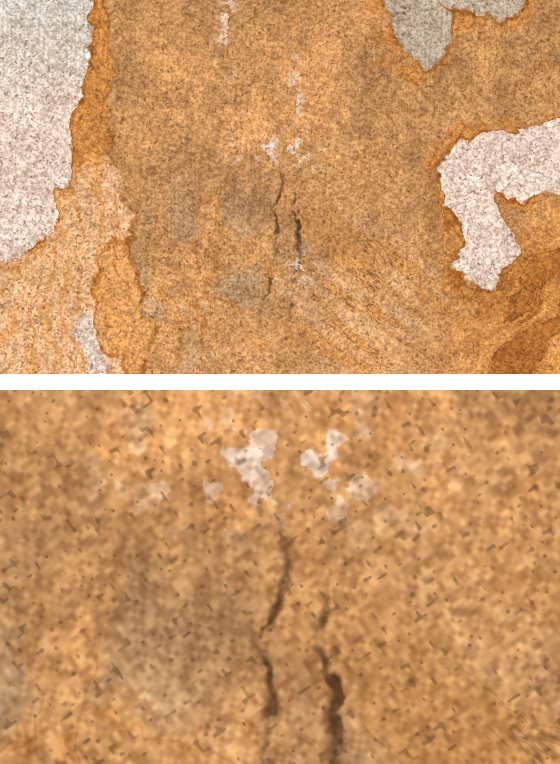
Top: the whole. Bottom: its middle third, enlarged.
Reproduce this texture procedurally as a Shadertoy shader.

```glsl
// Weathered sandstone: tan rock with bleached patches, rusty rims and bands.
// Warped distance fields lay out the zones; layered noise adds the grain.

const vec3 TAN = vec3(0.77, 0.56, 0.36);
const vec3 PEACH = vec3(0.89, 0.69, 0.51);
const vec3 PALE = vec3(0.89, 0.79, 0.72);
const vec3 ASH = vec3(0.74, 0.66, 0.57);
const vec3 RUST = vec3(0.66, 0.39, 0.16);
const vec3 ORANGE = vec3(0.85, 0.58, 0.31);
const vec3 UMBER = vec3(0.62, 0.44, 0.28);
const vec3 SOOT = vec3(0.30, 0.20, 0.12);

float hash(vec2 p) {
  return fract(sin(dot(p, vec2(127.1, 311.7))) * 43758.5);
}

float noise(vec2 p) {
  vec2 i = floor(p), f = fract(p);
  f = f * f * (3.0 - 2.0 * f);
  return mix(mix(hash(i), hash(i + vec2(1, 0)), f.x),
             mix(hash(i + vec2(0, 1)), hash(i + vec2(1, 1)), f.x), f.y);
}

// Layered noise centred on zero
float fbm(vec2 p) {
  float sum = 0.0, amp = 0.5;
  for (int i = 0; i < 5; i++) {
    sum += amp * (noise(p) - 0.5);
    p = mat2(1.6, 1.2, -1.2, 1.6) * p + 7.3;
    amp *= 0.5;
  }
  return sum;
}

vec2 warp(vec2 p, float freq, float amount) {
  return p + amount * vec2(fbm(p * freq), fbm(p * freq + 31.7));
}

// Coordinates along and across the direction of angle a
vec2 along(vec2 p, float a) {
  return mat2(cos(a), -sin(a), sin(a), cos(a)) * p;
}

float ellipse(vec2 p, vec2 centre, vec2 radius) {
  return (length((p - centre) / radius) - 1.0) * min(radius.x, radius.y);
}

float line(float d, float width) { return 1.0 - smoothstep(0.0, width, abs(d)); }

float inside(float d, float soft) { return 1.0 - smoothstep(-soft, soft, d); }

// Soft elliptical weight
float spot(vec2 p, vec2 centre, vec2 radius) {
  vec2 q = (p - centre) / radius;
  return exp(-dot(q, q));
}

// Bleached patch with a patchy halo and a thin broken rim
vec3 bleach(vec3 c, float d, vec3 fill, float halo, float patchy) {
  c = mix(c, mix(RUST, ORANGE, 0.6), 0.8 * patchy * line(d - 0.008, halo));
  c = mix(c, RUST, 0.5 * patchy * line(d - 0.6 * halo, 0.006));
  c = mix(c, fill, inside(d, 0.003));
  return mix(c, RUST * 0.88, (0.25 + 0.65 * patchy) * line(d - 0.003, 0.008));
}

// Main body: blotches, swirl lines and two sets of slanted streaks
vec3 body(vec2 p) {
  float blotch = fbm(p * 6.0 + 4.0);
  float swirl = fbm(warp(p, 3.0, 0.3) * vec2(15.0, 6.0));
  float mottle = fbm(p * vec2(38.0, 26.0));
  float tone = 0.6 * blotch + 0.4 * swirl;
  vec3 c = mix(TAN, UMBER, 0.8 * smoothstep(0.0, 0.28, tone + 0.3 * mottle));
  c = mix(c, mix(ORANGE, PEACH, 0.4), 0.85 * smoothstep(0.0, 0.2, 0.6 * mottle - tone));
  float ashen = spot(p, vec2(0.55, 0.2), vec2(0.17, 0.25));
  c = mix(c, ASH * 0.95, 0.65 * ashen * smoothstep(-0.05, 0.15, swirl));
  float curls = max(ashen, spot(p, vec2(1.36, 0.83), vec2(0.22, 0.16)));
  c = mix(c, RUST, 0.6 * curls * line(swirl + 0.03, 0.022));

  vec2 q = warp(p, 5.0, 0.06);
  float streak = fbm(along(q, -0.7) * vec2(6.0, 32.0));
  float slope = spot(p, vec2(0.98, 0.18), vec2(0.27, 0.22));
  c = mix(c, mix(ORANGE, PEACH, smoothstep(-0.1, 0.15, streak)), 0.7 * slope);
  c = mix(c, UMBER * 0.75, 0.7 * slope * line(streak + 0.03, 0.016));

  float ribbon = fbm(along(warp(q, 5.0, 0.15), 0.95) * vec2(5.0, 20.0));
  float corner = smoothstep(1.1, 1.35, p.x) * inside(p.y + 0.62 - 0.7 * p.x, 0.1);
  c = mix(c, mix(RUST, ORANGE, smoothstep(-0.12, 0.15, ribbon)), 0.8 * corner);
  return mix(c, RUST * 0.7, 0.6 * corner * line(ribbon + 0.04, 0.025));
}

// Peach margin: faint upright layers, rustier at the top
vec3 margin(vec2 p, float patchy) {
  float layers = p.x * 13.0 - 5.0 * p.y * inside(p.x - 0.12, 0.12) + 2.2 * fbm(p * vec2(6.0, 2.5));
  float fold = abs(fract(layers) - 0.5) * 2.0;
  float lobe = ellipse(p, vec2(0.345, 0.17), vec2(0.075, 0.2));
  vec3 c = mix(PEACH, ORANGE, 0.7 * smoothstep(0.5, 1.0, fold));
  c = mix(c, mix(ORANGE, RUST, 0.3), 0.9 * smoothstep(0.54, 0.62, p.y));
  c = mix(c, ORANGE, 0.65 * inside(lobe, 0.006));
  c = mix(c, PALE, inside(ellipse(p, vec2(0.245, 0.07), vec2(0.035, 0.13)), 0.005));
  c = mix(c, RUST, 0.75 * line(lobe, 0.007));
  return mix(c, RUST * 1.1, 0.7 * patchy * line(fold, 0.12));
}

void mainImage(out vec4 fragColor, in vec2 fragCoord) {
  vec2 p = fragCoord / iResolution.y;
  vec2 w = warp(warp(warp(p, 6.0, 0.14), 20.0, 0.06), 60.0, 0.014);
  float wear = fbm(p * 19.0 + 9.0);
  float patchy = clamp(0.55 + 3.0 * wear, 0.0, 1.0);

  // Zones
  float ledge = 0.32 + 0.55 * w.x + 0.09 * smoothstep(0.14, 0.18, w.x);
  float left = max(w.x - 0.22, 0.8 * (ledge - w.y));
  float seam = w.x - mix(0.39, 0.26, smoothstep(0.2, 1.0, w.y));
  float right = min(ellipse(w, vec2(1.26, 0.43), vec2(0.10, 0.19)),
                    ellipse(w, vec2(1.45, 0.57), vec2(0.25, 0.10)));
  right = max(right, -ellipse(w, vec2(1.18, 0.39), vec2(0.035, 0.055)));
  float top = min(ellipse(w, vec2(1.12, 0.96), vec2(0.07, 0.13)),
                  ellipse(w, vec2(1.28, 1.03), vec2(0.14, 0.06)));
  float knob = ellipse(w, vec2(1.05, 0.86), vec2(0.05));

  vec3 c = body(p);
  c = mix(c, ORANGE, 0.4 * inside(knob, 0.01));
  c = mix(c, RUST, 0.5 * line(knob, 0.008));
  c = mix(c, margin(w, patchy), inside(seam, 0.004));
  c = mix(c, RUST * 0.88, 0.85 * patchy * line(seam, 0.009));
  c = bleach(c, left, mix(PALE, vec3(0.81, 0.77, 0.72), smoothstep(0.65, 1.0, p.y)), 0.025, patchy);
  c = bleach(c, top, ASH, 0.04, patchy);
  c = bleach(c, right, PALE, 0.035, patchy);

  // Beaded dark veins and crumbly pale chips
  float crumb = fbm(p * 45.0);
  float bend = p.x - 0.1 * fbm(vec2(p.y * 6.0, 2.0)) - 0.025 * crumb;
  float veins = line(bend - 0.69 - 0.09 * p.y, 0.009) + line(bend - 0.78, 0.01);
  veins *= smoothstep(0.08, 0.25, p.y) * inside(p.y - 0.53, 0.05);
  c = mix(c, SOOT, clamp(veins * (0.5 + 3.0 * crumb), 0.0, 0.75));
  float chips = spot(p, vec2(0.61, 0.94), vec2(0.025, 0.12)) + spot(p, vec2(0.74, 0.6), vec2(0.12, 0.05))
              + spot(p, vec2(0.79, 0.73), vec2(0.02, 0.1)) + spot(p, vec2(0.8, 0.28), vec2(0.05, 0.04));
  c = mix(c, PALE, 0.85 * min(chips, 1.0) * smoothstep(0.03, 0.09, crumb));

  // Sand grain and tiny dark specks
  vec2 g = along(p, 0.6);
  float grain = noise(g * 210.0) + 0.6 * noise(along(p, 1.3) * 115.0) - 0.8;
  c *= 1.03 + (0.36 * grain + 0.22 * wear) * vec3(0.8, 1.0, 1.15);
  c = mix(c, SOOT, 0.38 * smoothstep(0.76, 0.95, noise(g * 180.0 + 40.0)));
  fragColor = vec4(clamp(c, 0.0, 1.0), 1.0);
}
```
